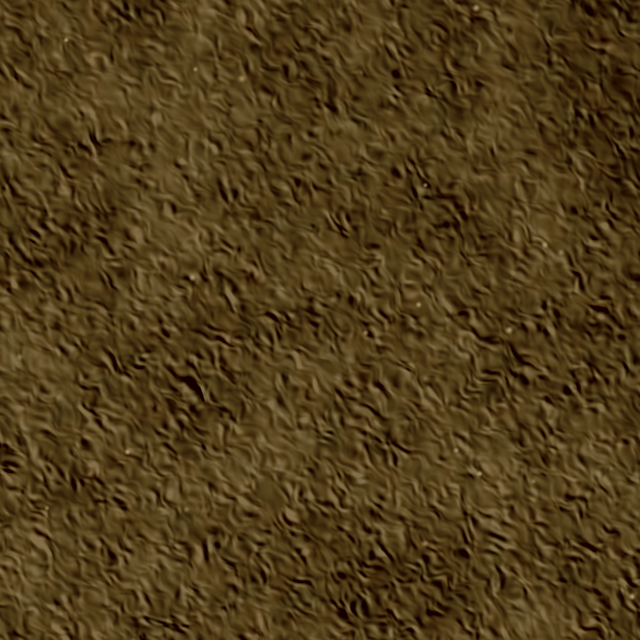
Write a WebGL 2 fragment shader that draws this texture.

```glsl
#version 300 es
precision highp float;
// Matted brown fibre surface: short slanted strands in soft raking light.

uniform vec2 u_resolution;
out vec4 fragColor;

const vec3 SHADOW = vec3(0.17, 0.09, 0.01);
const vec3 BODY = vec3(0.325, 0.247, 0.092);
const vec3 LIGHT = vec3(0.46, 0.38, 0.23);
const vec3 GLINT = vec3(0.72, 0.64, 0.45);
const vec3 RUST = vec3(0.014, -0.008, -0.010);

const float SHALLOW_ANGLE = -0.52;          // the two lays of the strands
const float STEEP_ANGLE = -1.08;
const float LAY_FREQ = 24.0;                // size of the tufts sharing a lay
const vec2 GRAIN_FREQ = vec2(45.0, 80.0);   // along and across a strand
const float FINE_WEIGHT = 0.34;
const float BEND_FREQ = 34.0;
const float BEND_SIZE = 0.009;
const float LIGHT_STEP = 0.0027;            // half the relief sampling distance
const vec2 LIGHT_DIRECTION = vec2(0.80, 0.60);
const float RELIEF_GAIN = 3.5;
const float SPARSE_FREQ = 25.0;             // gaps between bold strands
const vec2 SPARSE_RANGE = vec2(0.5, 1.5);
const float PATCH_FREQ = 5.5;
const float PATCH_GAIN = 1.3;
const float CLUMP_FREQ = 38.0;
const float CLUMP_GAIN = 1.1;
const float TONE_SHIFT = -0.08;
const float PIT_DEPTH = 0.2;
const float CORNER_SHADE = 0.8;
const float GLINT_CELLS = 22.0;
const float GLINT_SHARE = 0.035;
const float GLINT_RADIUS = 0.0065;

uint scramble(uint n) {
    n = (n ^ (n >> 16)) * 0x7feb352du;
    n = (n ^ (n >> 15)) * 0x846ca68bu;
    return n ^ (n >> 16);
}

float hash(vec2 cell, int seed) {
    ivec2 c = ivec2(cell);
    uint n = scramble(uint(c.x) + scramble(uint(c.y) + scramble(uint(seed))));
    return float(n >> 8) / 16777216.0;
}

float cornerSlope(vec2 cell, vec2 offset, int seed) {
    float a = 6.28318 * hash(cell, seed);
    return dot(vec2(cos(a), sin(a)), offset);
}

float gradientNoise(vec2 p, int seed) {
    vec2 i = floor(p), f = p - i;
    vec2 w = f * f * f * (f * (f * 6.0 - 15.0) + 10.0);
    vec2 e = vec2(1.0, 0.0);
    float low = mix(cornerSlope(i, f, seed), cornerSlope(i + e.xy, f - e.xy, seed), w.x);
    float high = mix(cornerSlope(i + e.yx, f - e.yx, seed),
                     cornerSlope(i + e.xx, f - e.xx, seed), w.x);
    return mix(low, high, w.y);
}

// Height of strands that all lie at one angle.
float strandHeight(vec2 p, float angle, int seed) {
    vec2 along = vec2(cos(angle), sin(angle));
    vec2 q = vec2(dot(p, along), dot(p, vec2(-along.y, along.x))) * GRAIN_FREQ;
    return gradientNoise(q, seed) + FINE_WEIGHT * gradientNoise(q * 1.75, seed + 1);
}

// Slope of the strands towards the light.
float strandRelief(vec2 p, float angle, int seed) {
    vec2 toLight = LIGHT_STEP * LIGHT_DIRECTION;
    return strandHeight(p - toLight, angle, seed) - strandHeight(p + toLight, angle, seed);
}

// Rare pale specks, at most one per cell and kept clear of the cell border.
float glints(vec2 p) {
    vec2 cell = floor(p * GLINT_CELLS);
    vec2 jitter = vec2(hash(cell, 11), hash(cell, 12));
    vec2 centre = (cell + 0.25 + 0.5 * jitter) / GLINT_CELLS;
    float radius = GLINT_RADIUS * mix(0.6, 1.0, hash(cell, 13));
    float present = step(hash(cell, 14), GLINT_SHARE);
    float strength = mix(0.35, 0.95, hash(cell, 15));
    return present * strength * (1.0 - smoothstep(0.0, 1.3 * radius, length(p - centre)));
}

vec3 toneColour(float tone) {
    vec3 dark = mix(BODY, SHADOW, min(-tone / 1.9, 1.6));
    vec3 pale = mix(BODY, LIGHT, min(tone / 1.7, 1.4));
    return tone < 0.0 ? dark : pale;
}

void main() {
    vec2 p = gl_FragCoord.xy / min(u_resolution.x, u_resolution.y);

    // Bent strands, each tuft leaning towards one of the two lays
    vec2 bend = vec2(gradientNoise(p * BEND_FREQ, 1), gradientNoise(p * BEND_FREQ, 2));
    vec2 bent = p + BEND_SIZE * bend;
    float lay = smoothstep(-0.25, 0.25, gradientNoise(p * LAY_FREQ, 8));
    float relief = mix(strandRelief(bent, SHALLOW_ANGLE, 21),
                       strandRelief(bent, STEEP_ANGLE, 31), lay);

    // Uneven pile: bold strands between flat gaps, weaker towards the top
    float patches = gradientNoise(p * PATCH_FREQ, 5) + 0.8 * gradientNoise(p * PATCH_FREQ * 2.7, 6);
    float clumps = gradientNoise(bent * CLUMP_FREQ, 9);
    float bold = smoothstep(-0.4, 0.4, gradientNoise(p * SPARSE_FREQ, 10));
    float contrast = mix(1.12, 0.85, smoothstep(0.2, 1.0, p.y)) - 0.3 * patches;
    contrast *= mix(SPARSE_RANGE.x, SPARSE_RANGE.y, bold);

    float tone = RELIEF_GAIN * contrast * relief + PATCH_GAIN * patches + CLUMP_GAIN * clumps;
    tone += TONE_SHIFT - CORNER_SHADE * smoothstep(1.3, 2.0, p.x + p.y);
    tone -= PIT_DEPTH * max(-tone - 0.8, 0.0);

    vec3 colour = toneColour(tone);
    colour += RUST * gradientNoise(p * 24.0, 7);
    colour = mix(colour, GLINT, glints(p));
    fragColor = vec4(clamp(colour, 0.0, 1.0), 1.0);
}
```
